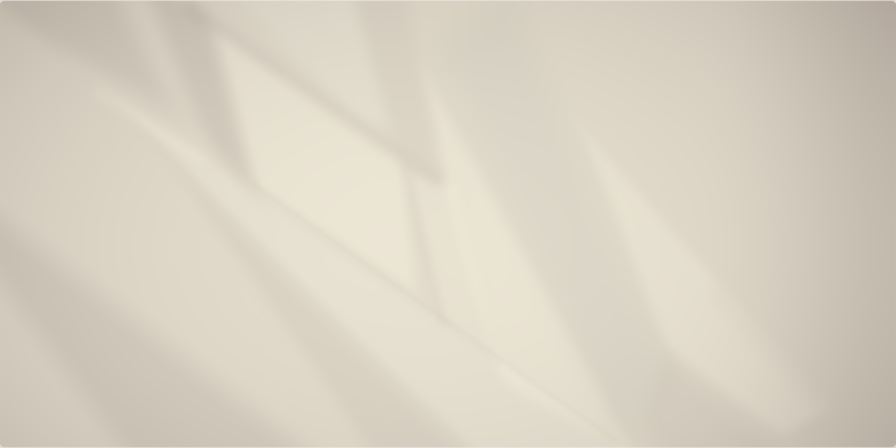
Write a Shadertoy shader that draws this background.

```glsl
// Soft window light falling in slanted panes across a warm cream wall.
// Feathered convex quads and thin bars add to or subtract from a vignetted
// light level, which is finally mapped to a taupe-to-ivory ramp.

// Feathered half plane: 1 on the right of the line from a to b.
float rightOf(vec2 p, vec2 a, vec2 b, float blur) {
    vec2 along = normalize(b - a);
    return smoothstep(-blur, blur, dot(p - a, vec2(along.y, -along.x)));
}

// Soft convex quad with its corners in clockwise order.
float pane(vec2 p, vec2 a, vec2 b, vec2 c, vec2 d, float blur) {
    return rightOf(p, a, b, blur) * rightOf(p, b, c, blur)
         * rightOf(p, c, d, blur) * rightOf(p, d, a, blur);
}

// Soft line segment.
float bar(vec2 p, vec2 a, vec2 b, float width) {
    vec2 ab = b - a;
    float along = clamp(dot(p - a, ab) / dot(ab, ab), 0.0, 1.0);
    float dist = length(p - a - along * ab) / width;
    return exp(-dist * dist);
}

void mainImage(out vec4 fragColor, in vec2 fragCoord) {
    // Canvas spans 2 by 1 units.
    vec2 p = fragCoord / iResolution.xy * vec2(2.0, 1.0);

    // Vignette, deeper toward the right.
    vec2 q = (p - vec2(0.95, 0.45)) / vec2(1.05, 0.7);
    float falloff = dot(q, q);
    float light = 0.88 - 0.28 * falloff - 0.08 * falloff * falloff;
    light -= 0.20 * smoothstep(1.55, 2.0, p.x);

    // Bright panes in the middle.
    light += 0.14 * pane(p, vec2(0.48, 0.93), vec2(0.90, 0.635), vec2(0.925, 0.35), vec2(0.57, 0.585), 0.022);
    light += 0.08 * pane(p, vec2(0.92, 0.61), vec2(1.02, 0.58), vec2(1.12, 0.19), vec2(0.99, 0.29), 0.018);
    light += 0.12 * pane(p, vec2(0.95, 0.83), vec2(1.42, -0.02), vec2(1.12, 0.15), vec2(1.01, 0.5), 0.022);
    float upperPane = pane(p, vec2(0.48, 1.05), vec2(0.78, 1.05), vec2(0.88, 0.71), vec2(0.80, 0.73), 0.03);
    light += 0.08 * upperPane;

    // Long slanted ray and the shadow beneath it.
    float ray = pane(p, vec2(0.16, 0.86), vec2(1.45, -0.05), vec2(1.05, -0.05), vec2(0.40, 0.63), 0.022);
    light += 0.09 * ray;
    light += 0.06 * bar(p, vec2(0.22, 0.79), vec2(0.45, 0.645), 0.015);
    light -= 0.13 * pane(p, vec2(0.33, 0.69), vec2(1.07, -0.05), vec2(0.84, -0.05), vec2(0.55, 0.38), 0.035);
    light -= 0.05 * bar(p, vec2(0.57, 0.585), vec2(1.37, 0.02), 0.007);

    // Shadows at the upper left and between the panes.
    light -= 0.23 * pane(p, vec2(0.32, 1.05), vec2(0.46, 0.98), vec2(0.57, 0.57), vec2(0.46, 0.68), 0.035);
    light -= 0.18 * pane(p, vec2(-0.05, 1.05), vec2(0.24, 1.05), vec2(0.40, 0.74), vec2(0.02, 0.96), 0.04);
    light -= 0.11 * bar(p, vec2(0.43, 0.98), vec2(0.97, 0.60), 0.022);
    light -= 0.09 * pane(p, vec2(0.78, 1.05), vec2(0.90, 1.05), vec2(0.99, 0.59), vec2(0.87, 0.68), 0.03);
    light -= 0.05 * bar(p, vec2(0.90, 0.62), vec2(0.99, 0.28), 0.016);
    light -= 0.04 * bar(p, vec2(1.02, 0.56), vec2(1.11, 0.20), 0.016);

    // Broad shadow at the lower left.
    light -= 0.20 * pane(p, vec2(-0.06, 0.56), vec2(0.74, -0.05), vec2(0.31, -0.05), vec2(-0.06, 0.45), 0.045);

    // Dim gap beside the panes, then a pale wedge with a shadow below.
    float coolGap = pane(p, vec2(0.97, 0.90), vec2(1.14, 1.0), vec2(1.50, 0.15), vec2(1.38, 0.0), 0.06);
    light -= 0.07 * coolGap;
    light += 0.12 * pane(p, vec2(1.30, 0.71), vec2(1.85, 0.09), vec2(1.75, 0.03), vec2(1.49, 0.22), 0.022);
    light -= 0.05 * bar(p, vec2(1.60, 0.34), vec2(1.82, 0.10), 0.02);
    light -= 0.10 * pane(p, vec2(1.49, 0.21), vec2(1.78, -0.05), vec2(1.50, -0.05), vec2(1.43, 0.05), 0.04);

    // Colour ramp with a faint green cast in the cooler areas.
    vec3 color = mix(vec3(0.69, 0.65, 0.61), vec3(0.92, 0.895, 0.83), clamp(light, -0.1, 1.02));
    color.r -= 0.009 * max(max(upperPane, coolGap), ray * smoothstep(0.7, 0.2, p.y));

    // Thin pale rim along the top and bottom, with rounded corners.
    vec2 corner = abs(p - vec2(1.0, 0.5)) - vec2(0.99, 0.4875);
    float rim = length(max(corner, 0.0)) - 0.0105;
    color = mix(color, vec3(0.93, 0.92, 0.90), 0.7 * smoothstep(-0.002, 0.002, rim));
    fragColor = vec4(color, 1.0);
}
```
